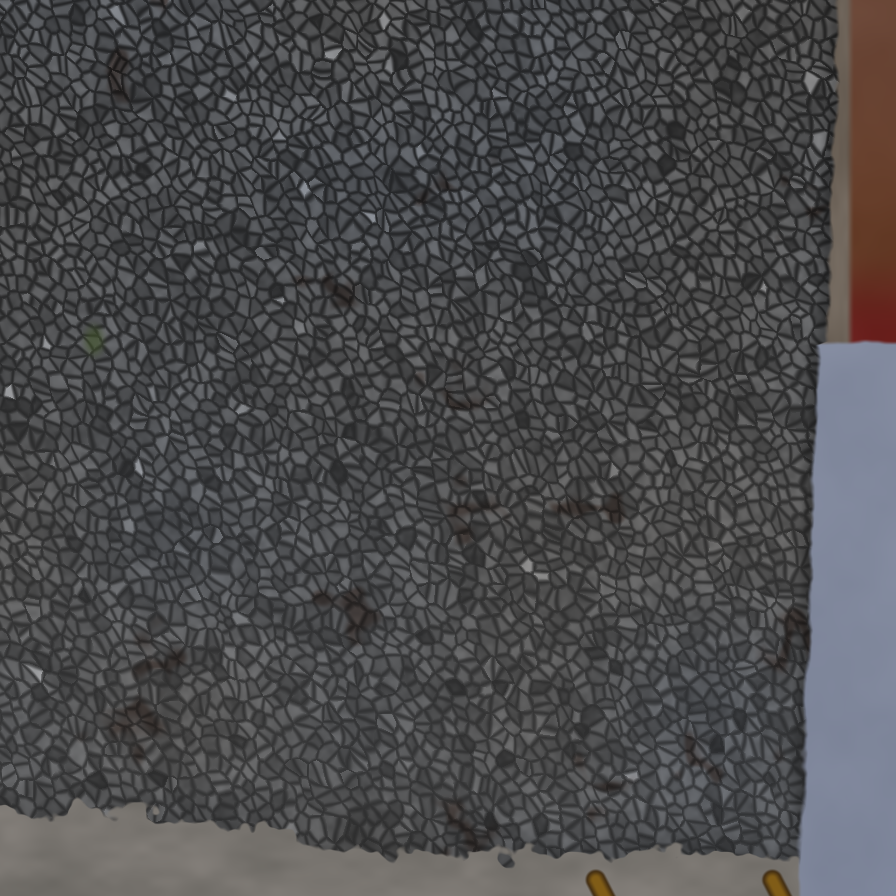
Write a WebGL 1 fragment shader that draws this texture.

```glsl
precision highp float;
// A bed of grey crushed stone, bounded by a pale wall and rust panel on the
// right and a concrete kerb below. Stones are stretched Voronoi cells with
// dark gaps; stains are scattered on a coarse grid and edges are frayed by noise.
uniform vec2 u_resolution;

vec2 hash2(vec2 p) {
  vec3 q = fract(p.xyx * vec3(0.1031, 0.1030, 0.0973));
  q += dot(q, q.yzx + 33.33);
  return fract((q.xx + q.yz) * q.zy);
}

float noise(vec2 p) {
  vec2 i = floor(p), f = fract(p);
  f = f * f * (3.0 - 2.0 * f);
  return mix(mix(hash2(i).x, hash2(i + vec2(1, 0)).x, f.x),
             mix(hash2(i + vec2(0, 1)).x, hash2(i + vec2(1, 1)).x, f.x), f.y);
}

float fbm(vec2 p) {
  return 0.55 * noise(p) + 0.3 * noise(p * 2.1 + 7.3) + 0.15 * noise(p * 4.3 + 3.1);
}

// Distance to the cell border in x, random values of the cell in yz
vec3 stoneCell(vec2 p) {
  vec2 home = floor(p), nearest = vec2(0), second = vec2(0), id = vec2(0);
  float d1 = 9.0, d2 = 9.0;
  for (int y = -2; y <= 2; y++) {
    for (int x = -2; x <= 2; x++) {
      vec2 cell = home + vec2(x, y);
      vec2 r = cell + 0.05 + 0.9 * hash2(cell + 100.0) - p;
      float d = dot(r, r);
      if (d < d1) {
        d2 = d1; second = nearest;
        d1 = d; nearest = r; id = cell;
      } else if (d < d2) {
        d2 = d; second = r;
      }
    }
  }
  float border = 0.5 * (d2 - d1) / max(length(second - nearest), 0.05);
  return vec3(border, hash2(id + 251.0));
}

// Soft ragged patches, more frequent toward the lower right
float stains(vec2 p) {
  vec2 q = p * 8.0 + 0.5 * vec2(noise(p * 45.0), noise(p * 45.0 + 19.0));
  vec2 home = floor(q);
  float amount = 0.0;
  for (int y = -1; y <= 1; y++) {
    for (int x = -1; x <= 1; x++) {
      vec2 cell = home + vec2(x, y);
      vec2 h = hash2(cell + 37.0);
      float chance = 0.12 + 0.3 * smoothstep(0.5, 1.4, (cell.x - cell.y) / 8.0 + 0.8);
      float d = length((q - cell - 0.2 - 0.6 * hash2(cell + 71.0)) * vec2(0.85, 1.1));
      float spot = 1.0 - smoothstep(0.05, 0.16 + 0.1 * h.y, d);
      amount = max(amount, spot * step(h.x, chance));
    }
  }
  return amount;
}

vec3 gravel(vec2 p) {
  // Grains lean from upper left to lower right, more strongly near the bottom
  vec2 warp = vec2(noise(p * 34.0), noise(p * 34.0 + 41.0)) - 0.5;
  vec2 q = p + 0.010 * warp;
  vec2 along = vec2(0.58, -0.81);
  vec2 grid = vec2(dot(q, along) * 58.0, dot(q, vec2(0.81, 0.58)) * 76.0);
  vec3 stone = stoneCell(grid + 90.0);

  float softness = smoothstep(0.9, 0.1, p.y);
  float patchTone = fbm(p * 9.0) - 0.5;
  float tone = 0.325 + 0.13 * (stone.y - 0.5) + 0.05 * patchTone;
  tone += 0.05 * (noise(p * 130.0) - 0.5) + 0.025 * smoothstep(0.1, 0.4, stone.x);
  tone += 0.20 * smoothstep(0.985, 0.995, stone.z);
  tone -= 0.09 * smoothstep(0.12, 0.02, stone.z);

  float gapWidth = 0.18 + 0.16 * noise(p * 50.0 + 5.0);
  float gap = 1.0 - smoothstep(0.0, gapWidth, stone.x);
  tone = mix(tone, 0.145 + 0.045 * softness, gap * (0.95 - 0.15 * softness));

  vec3 tint = mix(vec3(1.02, 1.0, 0.97), vec3(0.97, 1.0, 1.04), noise(p * 5.0 + 3.0));
  vec3 color = tone * tint * vec3(0.99, 1.0, 1.02);
  color = mix(color, color * vec3(0.66, 0.57, 0.53), 0.85 * stains(p));
  float weed = 1.0 - smoothstep(0.004, 0.02, length((p - vec2(0.105, 0.62)) * vec2(1.2, 0.8)));
  return mix(color, vec3(0.25, 0.32, 0.16), 0.6 * weed);
}

void main() {
  vec2 p = gl_FragCoord.xy / u_resolution;
  float fray = fbm(p * 32.0) - 0.5;

  // Concrete kerb
  float mottling = fbm(p * vec2(14.0, 24.0) + 11.0);
  vec3 color = mix(vec3(0.39, 0.38, 0.36), vec3(0.53, 0.51, 0.49), mottling + 0.15 * p.x);

  // Stones end in a frayed line above the kerb
  float kerbTop = mix(0.098, 0.047, smoothstep(0.0, 0.55, p.x));
  float above = p.y - kerbTop + 0.05 * fray + 0.012 * (noise(p * 85.0) - 0.5);
  vec3 stones = gravel(p) * (0.88 + 0.12 * smoothstep(0.0, 0.05, above));
  color = mix(color, stones, smoothstep(-0.002, 0.003, above));

  // Pale wall, then a beige strip and rust panel above it
  float wallTop = smoothstep(0.614, 0.620, p.y + 0.006 * fray);
  float wallEdge = 0.891 + 0.033 * p.y + 0.011 * wallTop;
  float side = p.x - wallEdge + 0.012 * fray;
  vec3 wall = vec3(0.50, 0.53, 0.61) + 0.035 * (fbm(p * 16.0) - 0.5) + 0.03 * (p.y - 0.3);
  vec3 rust = mix(vec3(0.42, 0.13, 0.12), vec3(0.39, 0.23, 0.15), smoothstep(0.62, 0.73, p.y));
  rust = mix(rust, vec3(0.42, 0.28, 0.22), smoothstep(0.72, 1.0, p.y)) + 0.05 * (fbm(p * 12.0) - 0.5);
  vec3 strip = vec3(0.42, 0.38, 0.34) + 0.12 * (fbm(p * vec2(50.0, 12.0)) - 0.5);
  vec3 panel = mix(strip, rust, smoothstep(0.944, 0.954, p.x));
  color *= 1.0 - 0.25 * smoothstep(-0.018, 0.0, side) * smoothstep(0.03, 0.08, p.y);
  color = mix(color, mix(wall, panel, wallTop), smoothstep(-0.002, 0.004, side));

  // Two ochre tips rising from the lower border
  for (int i = 0; i < 2; i++) {
    vec2 r = p - vec2(0.665 + 0.197 * float(i), 0.018);
    vec2 axis = vec2(0.018, -0.035);
    float d = length(r - axis * clamp(dot(r, axis) / dot(axis, axis), 0.0, 1.0));
    vec3 ochre = mix(vec3(0.50, 0.36, 0.09), vec3(0.25, 0.17, 0.07), smoothstep(0.003, 0.011, d));
    color = mix(color, ochre, 1.0 - smoothstep(0.009, 0.013, d));
  }
  gl_FragColor = vec4(color, 1.0);
}
```
